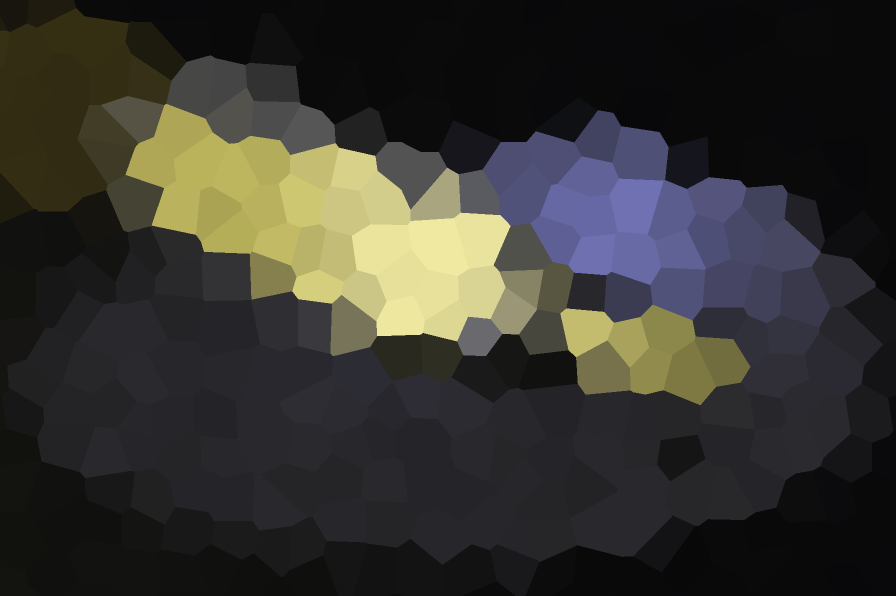
This background is drawn by a Shadertoy shader. Its source:

```glsl
#define CELLS 14.5
#define JITTER 0.82
#define TONE_SPREAD 0.16
#define NIGHT vec3(0.035, 0.035, 0.040)
#define SLATE vec3(0.150, 0.148, 0.162)
#define OLIVE vec3(0.200, 0.180, 0.075)
#define GOLD vec3(0.710, 0.680, 0.350)
#define CREAM vec3(0.880, 0.855, 0.590)
#define VIOLET vec3(0.430, 0.440, 0.700)
#define ASH vec3(0.440, 0.440, 0.440)

vec2 hash2(vec2 p) {
    vec2 q = vec2(dot(p, vec2(127.1, 311.7)), dot(p, vec2(269.5, 183.3)));
    return fract(sin(q) * 43758.55);
}

// Approximate signed distance to a tilted ellipse
float ellipse(vec2 p, vec2 center, vec2 radii, float tilt) {
    float c = cos(tilt), s = sin(tilt);
    vec2 q = p - center;
    q = vec2(c * q.x + s * q.y, c * q.y - s * q.x);
    return (length(q / radii) - 1.0) * min(radii.x, radii.y);
}

// Signed distance to a capsule whose radius changes along its axis
float capsule(vec2 p, vec2 a, vec2 b, float ra, float rb) {
    vec2 ab = b - a;
    float t = clamp(dot(p - a, ab) / dot(ab, ab), 0.0, 1.0);
    return length(p - a - ab * t) - mix(ra, rb, t);
}

float cover(float d, float soft) {
    return smoothstep(soft, -soft, d);
}

float glow(vec2 p, vec2 center, vec2 radii) {
    vec2 q = (p - center) / radii;
    return exp(-dot(q, q));
}

// Smooth colour field, sampled once for each cell
vec3 field(vec2 p) {
    // Dark ground, warmer at the lower left
    vec3 col = NIGHT + vec3(0.035, 0.035, 0.020) * smoothstep(1.2, 0.0, p.x)
             * smoothstep(1.1, 0.4, p.y);

    // Slate body with cool lights
    vec3 slate = SLATE;
    slate += vec3(0.035, 0.035, 0.060) * glow(p, vec2(0.66, 0.38), vec2(0.22, 0.08));
    slate += vec3(0.070, 0.070, 0.110) * glow(p, vec2(1.32, 0.50), vec2(0.14, 0.15));
    float body = ellipse(p, vec2(0.765, 0.355), vec2(0.725, 0.300), 0.0);
    float shoulder = ellipse(p, vec2(1.28, 0.50), vec2(0.18, 0.16), -0.5);
    col = mix(col, slate, cover(min(body, shoulder), 0.035));

    // Olive haze
    float haze = ellipse(p, vec2(0.09, 0.82), vec2(0.22, 0.165), -0.2);
    col = mix(col, OLIVE, cover(haze, 0.04));

    // Violet patch
    float patchEdge = ellipse(p, vec2(1.08, 0.625), vec2(0.30, 0.125), -0.33);
    vec3 violet = mix(vec3(0.26, 0.26, 0.36), VIOLET,
                      glow(p, vec2(1.02, 0.625), vec2(0.17, 0.13)));
    col = mix(col, violet, cover(patchEdge, 0.02));

    // Ashen fringe around the bright band
    float band = capsule(p, vec2(0.325, 0.725), vec2(0.705, 0.550), 0.100, 0.130);
    float top = smoothstep(-0.03, 0.06, p.y + 0.46 * p.x - 0.875);
    col = mix(col, ASH, cover(band - 0.045, 0.035) * mix(0.30, 0.70, top));
    col = mix(col, vec3(0.22), 0.8 * cover(length(p - vec2(0.475, 0.875)) - 0.05, 0.02));
    col = mix(col, vec3(0.48, 0.48, 0.50),
              cover(ellipse(p, vec2(0.85, 0.50), vec2(0.055, 0.13), 0.0), 0.015));

    // Shadows along the lower edge
    col = mix(col, vec3(0.17, 0.17, 0.13),
              cover(ellipse(p, vec2(0.69, 0.405), vec2(0.09, 0.04), -0.25), 0.02));
    col = mix(col, vec3(0.07, 0.07, 0.065),
              cover(ellipse(p, vec2(0.89, 0.375), vec2(0.10, 0.045), -0.1), 0.02));
    col = mix(col, vec3(0.08), cover(length(p - vec2(1.13, 0.245)) - 0.035, 0.015));

    // Bright band, gold to cream
    vec3 bright = mix(GOLD, CREAM, smoothstep(0.42, 0.66, p.x));
    col = mix(col, bright, cover(band, 0.014));

    // Small trailing band
    float tail = capsule(p, vec2(0.89, 0.490), vec2(1.20, 0.360), 0.038, 0.056);
    vec3 tailColor = mix(vec3(0.76, 0.73, 0.43), vec3(0.52, 0.50, 0.27),
                         smoothstep(0.98, 1.18, p.x));
    tailColor = mix(tailColor, vec3(0.46, 0.45, 0.32),
                    cover(length(p - vec2(0.925, 0.435)) - 0.045, 0.01));
    col = mix(col, tailColor, cover(tail, 0.012));

    // Dim stone between the two bands
    return mix(col, vec3(0.32, 0.32, 0.30),
               cover(length(p - vec2(0.885, 0.568)) - 0.038, 0.01));
}

// Flat colour of the nearest scattered cell
vec3 mosaic(vec2 p) {
    vec2 g = p * CELLS, base = floor(g), site = g, id = base;
    float nearest = 1e5;
    for (int j = -1; j <= 1; j++)
    for (int i = -1; i <= 1; i++) {
        vec2 cell = base + vec2(i, j);
        vec2 s = cell + 0.5 + JITTER * (hash2(cell) - 0.5);
        float d = dot(s - g, s - g);
        if (d < nearest) { nearest = d; site = s; id = cell; }
    }
    float tone = 1.0 + TONE_SPREAD * (hash2(id + 37.0).x - 0.5);
    return field(site / CELLS) * tone;
}

void mainImage(out vec4 fragColor, in vec2 fragCoord) {
    // Four samples smooth the cell edges
    vec3 sum = vec3(0.0);
    for (int k = 0; k < 4; k++) {
        vec2 offset = vec2(k % 2, k / 2) * 0.5 - 0.25;
        sum += mosaic((fragCoord + offset) / iResolution.y);
    }
    fragColor = vec4(sum * 0.25, 1.0);
}
```
